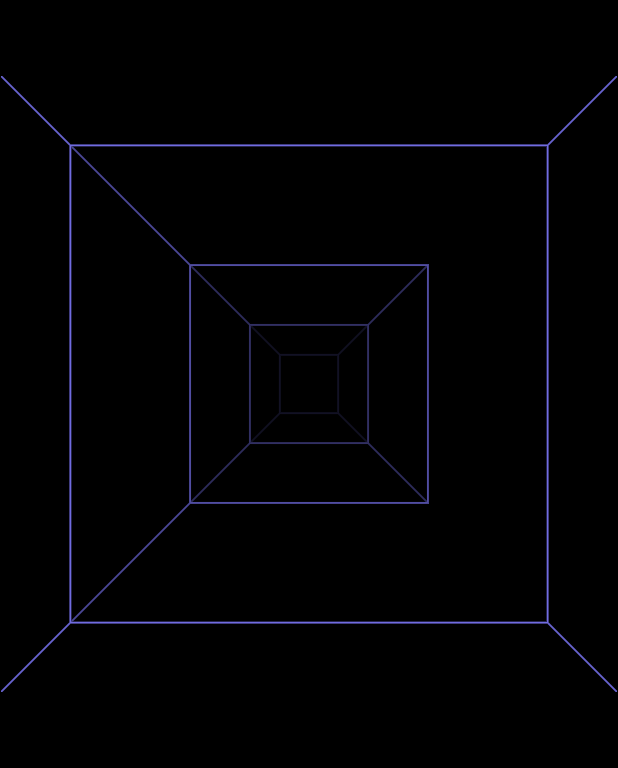
Give the GLSL for this background, as a Shadertoy shader.

```glsl
// A dark wireframe corridor: four nested square frames, each about half the
// size of the last, joined by diagonal rails that dim with depth.
// Distances are in canvas heights from the centre; lines are antialiased.

// Coverage of a thin line at distance d, for a pixel of the given size
float lineCoverage(float d, float pixelSize) {
    return clamp((0.00125 - abs(d)) / pixelSize + 0.5, 0.0, 1.0);
}

void mainImage(out vec4 fragColor, in vec2 fragCoord) {
    float pixelSize = 1.0 / iResolution.y;
    vec2 p = (fragCoord - 0.5 * iResolution.xy) * pixelSize;
    vec2 a = abs(p);
    float squareRadius = max(a.x, a.y);
    float diagonalDistance = (a.x - a.y) * 0.7071;

    float glow = 0.0;
    float outerSize = 0.401;
    for (int i = 0; i < 4; i++) {
        float depth = float(i);
        float frameSize = 0.3117 * exp2(-depth) - 0.0010;
        float fade = 1.0 - 0.28 * depth;

        // Square frame
        float frame = lineCoverage(squareRadius - frameSize, pixelSize);
        glow = max(glow, frame * fade);

        // Rails out to the next frame; the second bay is open on the right
        float inBay = step(frameSize, squareRadius) * step(squareRadius, outerSize);
        if (i == 1 && p.x > 0.0) inBay = 0.0;
        float rail = lineCoverage(diagonalDistance, pixelSize) * inBay;
        glow = max(glow, rail * fade * 0.92);

        outerSize = frameSize;
    }

    vec3 violet = vec3(0.44, 0.42, 0.88);
    fragColor = vec4(violet * glow, 1.0);
}
```
